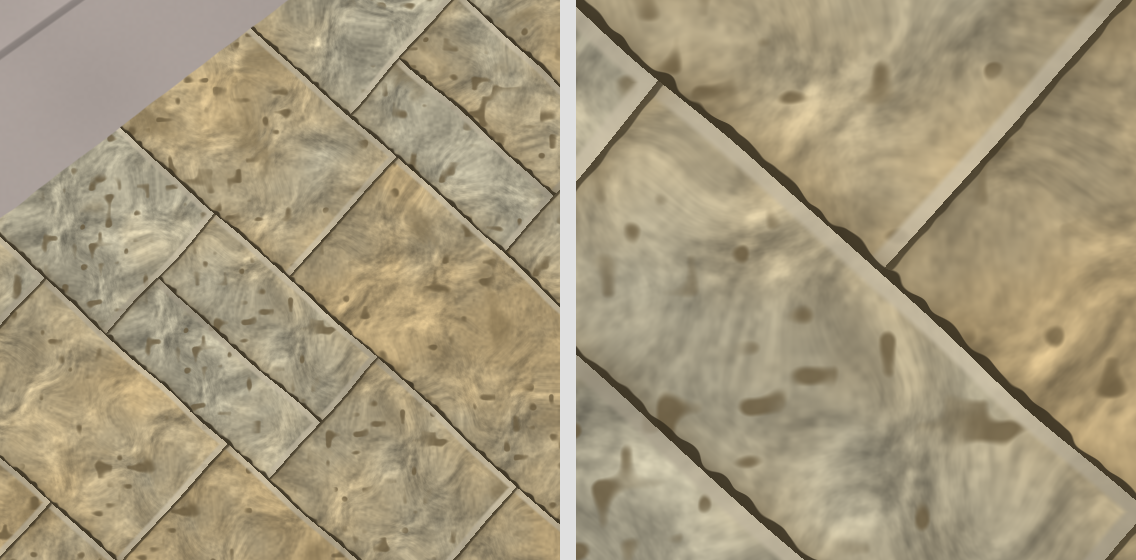
Left: the whole. Right: its middle third, enlarged.
Write a Shadertoy shader that draws this texture.

```glsl
// Weathered limestone blocks in diagonal courses, meeting a smooth grey wall at the upper left.

const float COURSE = 0.2904;        // height of one course
const float FIRST_COURSE = -0.897;  // lower edge of the lowest course
const vec3 COOL_STONE = vec3(0.685, 0.660, 0.570);
const vec3 WARM_STONE = vec3(0.660, 0.580, 0.430);
const vec3 PALE_GROUT = vec3(0.760, 0.720, 0.630);
const vec3 DARK_JOINT = vec3(0.210, 0.180, 0.120);
const vec3 STAIN = vec3(0.400, 0.340, 0.230);
const vec3 WALL = vec3(0.655, 0.615, 0.595);

float hash(vec2 p) {
    vec3 q = fract(p.xyx * 0.1031);
    q += dot(q, q.yzx + 33.33);
    return fract((q.x + q.y) * q.z);
}

float noise(vec2 p) {
    vec2 i = floor(p), f = fract(p);
    f = f * f * (3.0 - 2.0 * f);
    return mix(mix(hash(i), hash(i + vec2(1, 0)), f.x),
               mix(hash(i + vec2(0, 1)), hash(i + vec2(1, 1)), f.x), f.y);
}

float fbm(vec2 p) {
    float sum = 0.0, amp = 0.5;
    for (int i = 0; i < 5; i++) {
        sum += amp * noise(p);
        p = mat2(1.6, 1.2, -1.2, 1.6) * p + 17.3;
        amp *= 0.5;
    }
    return sum;
}

// Rough split face, with folds made by warping the noise
float rockHeight(vec2 p) {
    vec2 warp = vec2(noise(p * 14.0), noise(p * 14.0 + 41.0));
    return fbm(p * 24.0 + 1.6 * warp);
}

// Three cross joints along the course, then the warmth of its first stone
vec4 courseCuts(int row) {
    vec4 courses[6] = vec4[6](
        vec4(0.665, 1.100, 1.400, 0.80), vec4(0.391, 0.832, 1.300, 0.25),
        vec4(0.540, 0.928, 1.268, 0.15), vec4(0.713, 1.400, 1.700, 0.50),
        vec4(0.600, 0.969, 1.400, 0.20), vec4(0.300, 0.950, 1.400, 0.25));
    return courses[clamp(row, 0, 5)];
}

// Bounds of the stone at st: low = (u, v) minimum, high = maximum; returns its warmth
float findStone(vec2 st, out vec2 low, out vec2 high) {
    float row = floor((st.y - FIRST_COURSE) / COURSE);
    vec4 cuts = courseCuts(int(row));
    int index = int(dot(step(cuts.xyz, vec3(st.x)), vec3(1.0)));
    low = vec2(index == 0 ? -1.0 : cuts[max(index - 1, 0)], FIRST_COURSE + row * COURSE);
    high = vec2(index == 3 ? 3.0 : cuts[index], low.y + COURSE);
    float warmth = cuts.w + 0.25 * float(index);
    // Every other course has one block split lengthwise
    if (index == 1 && mod(row, 2.0) < 0.5) {
        float middle = low.y + 0.47 * COURSE;
        if (st.y < middle) { high.y = middle; warmth -= 0.3; }
        else low.y = middle;
    }
    return warmth;
}

vec3 stoneFace(vec2 p, float warmth, float seed) {
    vec2 q = p + 7.0 * seed;
    float height = rockHeight(q);
    float relief = height - rockHeight(q + vec2(-0.004, -0.005));
    float patches = fbm(q * 5.0);
    float tone = 1.0 + 0.55 * (height - 0.48) + 0.75 * relief + 0.35 * (patches - 0.48);
    vec3 color = mix(COOL_STONE, WARM_STONE, clamp(warmth + 2.0 * (patches - 0.48), 0.0, 1.0));
    color *= tone + 0.10 * (noise(q * 190.0) - 0.5);
    // Stains and small pits
    float stain = smoothstep(0.54, 0.75, fbm(q * 8.0 + 60.0));
    color = mix(color, STAIN, 0.55 * stain * smoothstep(0.35, 0.65, height));
    float pits = smoothstep(0.74, 0.92, noise(q * 58.0 + 2.0 * patches));
    return mix(color, STAIN, 0.75 * pits * smoothstep(0.42, 0.62, noise(q * 17.0)));
}

// Pale rims on the high sides, dark gaps on the low sides
vec3 addJoints(vec3 color, vec2 p, vec2 toLow, vec2 toHigh, float px) {
    float ragged = noise(p * 95.0);
    float rim = 1.0 - smoothstep(0.007, 0.011 + px, min(toHigh.x, toHigh.y));
    color = mix(color, PALE_GROUT * (0.78 + 0.34 * noise(p * 9.0)), 0.75 * rim);
    float shade = exp(-max(min(toLow.x, toLow.y), 0.0) / 0.009);
    color = mix(color, STAIN, 0.55 * shade);
    vec2 gapWidth = vec2(0.003 + 0.002 * ragged, 0.002 + 0.006 * ragged);
    vec2 gap = 1.0 - smoothstep(gapWidth - px, gapWidth + px, toLow);
    return mix(color, DARK_JOINT, max(0.65 * gap.x, 0.85 * gap.y));
}

vec3 wallColor(vec2 p, float px) {
    float ledge = dot(p, vec2(0.578, 0.816)) - 0.083;
    float groove = smoothstep(-0.010 - px, -0.006, ledge) * (1.0 - smoothstep(0.002, 0.005 + px, ledge));
    vec3 color = WALL * (0.97 + 0.05 * noise(p * 6.0) + 0.012 * noise(p * 150.0));
    color *= 1.0 + 0.05 * (1.0 - smoothstep(-0.008, 0.0, ledge));
    return color * (1.0 - 0.20 * groove);
}

void mainImage(out vec4 fragColor, in vec2 fragCoord) {
    float px = 1.0 / iResolution.y;
    vec2 p = fragCoord * px;
    p.y = 1.0 - p.y;  // measured down from the top

    // Course axes: u runs down to the right, v up to the right
    vec2 st = vec2(dot(p, vec2(0.743, 0.669)), dot(p, vec2(0.669, -0.743)));
    st += 0.007 * (vec2(noise(p * 11.0), noise(p * 11.0 + 30.0)) - 0.5);
    vec2 low, high;
    float warmth = findStone(st, low, high);
    vec3 color = stoneFace(p, warmth, hash(floor(low * 90.0) + 200.0));
    color = addJoints(color, p, st - low, high - st, px);

    float pastWall = dot(p, vec2(0.605, 0.796)) - 0.311;
    color = mix(wallColor(p, px), color, smoothstep(-px, px, pastWall + 0.003 * (noise(p * 30.0) - 0.5)));
    fragColor = vec4(color, 1.0);
}
```
